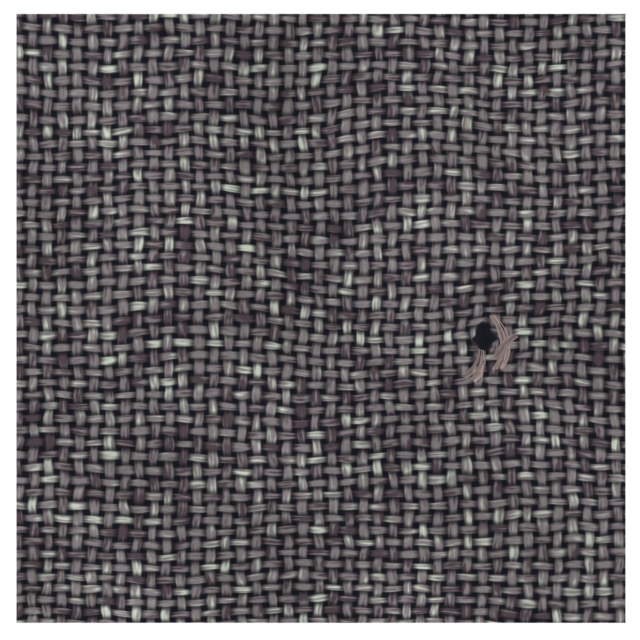
Give the GLSL for this texture, as a Shadertoy shader.

```glsl
// Plain-woven grey cloth with uneven yarns and one small frayed hole, on white.

const float PI = 3.14159265;
const vec2 CLOTH_MIN = vec2(0.026, 0.027);
const vec2 CLOTH_MAX = vec2(0.977, 0.978);
const vec2 THREADS = vec2(40.8, 50.0);     // warp columns, weft rows
const vec2 PHASE = vec2(0.3, -0.2);
const vec2 HOLE = vec2(0.757, 0.474);

const vec3 PAPER = vec3(1.0);
const vec3 GAP = vec3(0.09, 0.095, 0.125);
const vec3 YARN_DARK = vec3(0.28, 0.24, 0.26);
const vec3 YARN_MID = vec3(0.455, 0.43, 0.44);
const vec3 YARN_LIGHT = vec3(0.69, 0.72, 0.67);
const vec3 FRAY = vec3(0.57, 0.50, 0.49);

float hash(vec2 p) {
    return fract(sin(dot(p, vec2(127.1, 311.7))) * 43758.55);
}

vec2 gradient(vec2 cell) {
    float angle = 2.0 * PI * hash(cell);
    return vec2(cos(angle), sin(angle));
}

// Gradient noise, roughly -0.7 to 0.7
float noise(vec2 p) {
    vec2 i = floor(p), f = p - i;
    vec2 w = f * f * f * (f * (f * 6.0 - 15.0) + 10.0);
    vec2 e = vec2(1.0, 0.0);
    float low = mix(dot(gradient(i), f), dot(gradient(i + e), f - e), w.x);
    float high = mix(dot(gradient(i + e.yx), f - e.yx),
                     dot(gradient(i + e.xx), f - e.xx), w.x);
    return mix(low, high, w.y);
}

// Yarn colour: slow tone changes along the thread plus fine fibre streaks
vec3 yarnColor(float along, float across, float seed) {
    float id = floor(across);
    float tone = 1.15 * noise(vec2(along * 0.43 + seed, id * 7.37 + 0.5));
    tone += 0.75 * noise(vec2(along * 0.8, across * 4.3 + seed));
    tone += 0.22 * (hash(vec2(id, seed)) - 0.5);
    vec3 color = mix(YARN_MID, YARN_DARK, smoothstep(0.0, 0.55, -tone));
    return mix(color, YARN_LIGHT, smoothstep(0.08, 0.8, tone));
}

// One thread: rgb is the shaded colour, a is its coverage; lift is -1 to 1
vec4 thread(float along, float across, float lift, float halfWidth, float soft, float seed) {
    float slub = 0.09 * noise(vec2(along * 0.7, floor(across) * 3.7 + seed));
    float edge = halfWidth + 0.04 * lift + slub;
    float d = abs(fract(across) - 0.5);
    float cover = 1.0 - smoothstep(edge - soft, edge + soft, d);
    float light = mix(0.5, 1.1, smoothstep(-0.6, 0.75, lift)) * (1.0 - 1.5 * d * d);
    return vec4(yarnColor(along, across, seed) * light, cover);
}

// Over-under weave in thread units
vec3 weave(vec2 p, float soft) {
    float weftLift = -sin(PI * p.x) * sin(PI * p.y);
    vec4 weft = thread(p.x, p.y, weftLift, 0.28, soft, 13.7);
    vec4 warp = thread(p.y, p.x, -weftLift, 0.29, soft, 41.3);
    float weftOnTop = smoothstep(-0.12, 0.12, weftLift);
    vec3 weftOver = mix(mix(GAP, warp.rgb, warp.a), weft.rgb, weft.a);
    vec3 warpOver = mix(mix(GAP, weft.rgb, weft.a), warp.rgb, warp.a);
    return mix(warpOver, weftOver, weftOnTop);
}

// Bundle of loose curved fibres from root to tip, painted over color
vec3 tuft(vec3 color, vec2 uv, vec2 root, vec2 tip, float bend, float spread, float pixel) {
    vec2 axis = tip - root;
    float len = length(axis);
    vec2 dir = axis / len, side = vec2(-dir.y, dir.x);
    vec2 q = vec2(dot(uv - root, dir), dot(uv - root, side));
    float t = clamp(q.x / len, 0.0, 1.0);
    for (int i = 0; i < 10; i++) {
        float k = float(i);
        float offset = (hash(vec2(k, root.x)) - 0.5) * spread * (1.0 - 0.5 * t);
        float curve = offset + bend * 4.0 * t * (1.0 - t)
                    + 0.006 * noise(vec2(t * 2.5, k * 3.3 + 0.4));
        float d = length(vec2(q.x - t * len, q.y - curve));
        float width = mix(0.0022, 0.0008, t);
        float cover = 1.0 - smoothstep(width - pixel, width + pixel, d);
        color = mix(color, FRAY * (0.65 + 0.55 * hash(vec2(root.y, k))), 0.75 * cover);
    }
    return color;
}

void mainImage(out vec4 fragColor, in vec2 fragCoord) {
    float size = min(iResolution.x, iResolution.y);
    vec2 uv = (fragCoord - 0.5 * iResolution.xy) / size + 0.5;
    float pixel = 1.0 / size;

    // Cloth sag, small thread wobble and the push around the hole
    vec2 p = (uv - CLOTH_MIN) / (CLOTH_MAX - CLOTH_MIN) * THREADS + PHASE;
    p += vec2(0.5, 1.0) * vec2(noise(uv * 3.1 + 4.2), noise(uv * 3.7 + 9.6));
    p += 0.22 * vec2(noise(p * 0.55 + 2.3), noise(p * 0.55 + 7.9));
    vec2 away = uv - HOLE;
    p -= away * 22.0 * exp(-dot(away, away) / 0.0006);

    vec3 color = weave(p, max(0.11, 0.7 * THREADS.y * pixel));
    color *= 1.0 + 0.14 * noise(uv * 4.3 + 1.7);

    // Frayed hole
    float ragged = length(away * vec2(1.0, 0.85)) + 0.009 * noise(uv * 75.0);
    color = mix(color, GAP, 0.95 * (1.0 - smoothstep(0.013, 0.021, ragged)));
    color = tuft(color, uv, vec2(0.776, 0.425), vec2(0.768, 0.506), -0.014, 0.024, pixel);
    color = tuft(color, uv, vec2(0.735, 0.408), vec2(0.752, 0.453), -0.005, 0.026, pixel);
    color = tuft(color, uv, vec2(0.778, 0.442), vec2(0.806, 0.476), 0.003, 0.018, pixel);

    // White surround
    vec2 inset = min(uv - CLOTH_MIN, CLOTH_MAX - uv);
    float inside = smoothstep(-pixel, pixel, min(inset.x, inset.y));
    fragColor = vec4(mix(PAPER, color, inside), 1.0);
}
```
